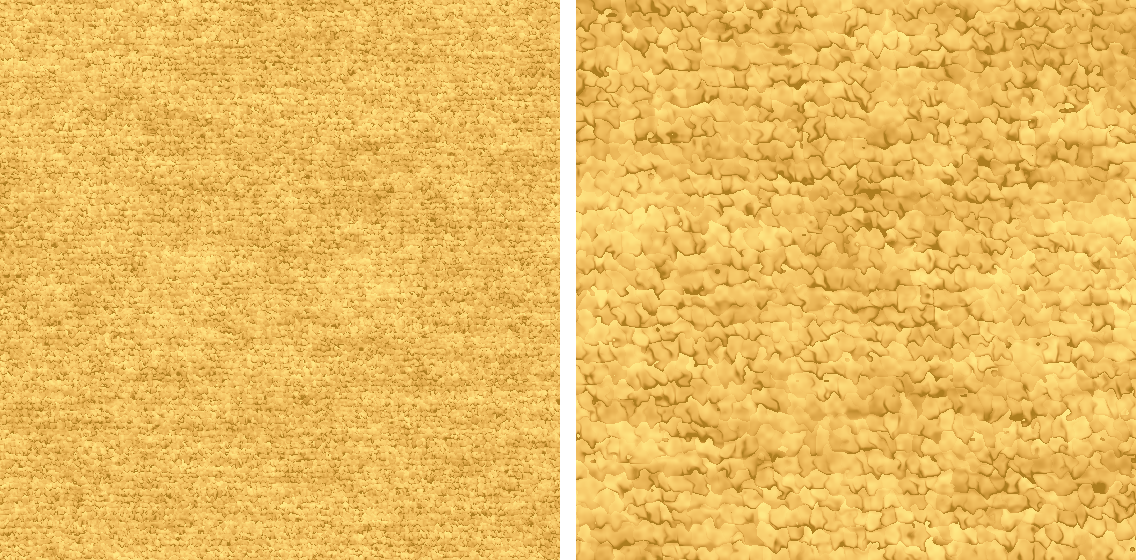
Left, the full canvas; right, a detail of the centre.
Reproduce this texture procedurally as a Shadertoy shader.

```glsl
float hash(vec2 p) {
    vec3 q = fract(p.xyx * 0.1031);
    q += dot(q, q.yzx + 33.33);
    return fract((q.x + q.y) * q.z);
}

float noise(vec2 p) {
    vec2 i = floor(p), f = fract(p);
    f = f * f * (3.0 - 2.0 * f);
    return mix(mix(hash(i), hash(i + vec2(1, 0)), f.x),
               mix(hash(i + vec2(0, 1)), hash(i + vec2(1, 1)), f.x), f.y);
}

// Leaning yarn tufts in rows: x = gap to neighbour, y = tone, z = height on the tuft
vec3 tufts(vec2 g) {
    vec2 cell = floor(g);
    float nearest = 9.0, second = 9.0, tone = 0.0, height = 0.0;
    for (int y = -1; y <= 1; y++)
    for (int x = -1; x <= 1; x++) {
        vec2 c = cell + vec2(x, y);
        vec2 jitter = vec2(hash(c), hash(c + 71.0)) - 0.5;
        vec2 d = g - c - 0.5 - jitter * vec2(0.9, 0.5);
        d.x += d.y * (1.2 * hash(c + 137.0) - 0.2);
        float reach = length(d * vec2(1.0, 1.15));
        if (reach < nearest) {
            second = nearest;
            nearest = reach;
            tone = hash(c + 211.0);
            height = d.y;
        } else {
            second = min(second, reach);
        }
    }
    return vec3(second - nearest, tone, height);
}

// Ochre at 0 through gold to pale yellow at 5
vec3 goldRamp(float level) {
    level = clamp(level, -1.3, 5.6);
    return vec3(0.79, 0.58, 0.21)
         + level * (vec3(0.075, 0.064, 0.066) - level * vec3(0.007, 0.001, 0.002));
}

void mainImage(out vec4 fragColor, in vec2 fragCoord) {
    vec2 uv = fragCoord / iResolution.y;

    // Wandering rows with frayed tuft outlines
    vec2 weave = uv * vec2(122.0, 92.0);
    weave.y += 0.6 * noise(uv * vec2(8.0, 37.0)) + 0.35 * noise(uv * vec2(45.0, 30.0) + 19.0);
    vec2 fray = vec2(noise(uv * 230.0 + 11.0), noise(uv * 230.0 + 63.0)) - 0.5;
    vec3 tuft = tufts(weave + 0.65 * fray);

    // Creases fade in and out, deepest beneath each tuft
    float crease = 1.0 - smoothstep(0.0, 0.4, tuft.x);
    float depth = smoothstep(0.25, 0.75, noise(uv * vec2(135.0, 120.0) + 31.0));
    depth *= 1.0 - smoothstep(-0.5, 0.6, tuft.z);
    float level = 3.15 - 4.6 * crease * depth;

    // Lit tops and uneven yarn tone
    level += 1.7 * (tuft.y - 0.5) + 1.7 * tuft.z;

    // Horizontal streaks, broad worn patches and fine fibres
    level += 1.3 * (noise(uv * vec2(11.0, 73.0) + 5.0) - 0.5);
    level += 1.4 * (noise(uv * vec2(33.0, 97.0) + 43.0) - 0.5);
    level += 0.9 * (noise(uv * vec2(6.0, 11.0) + 87.0) - 0.5);
    level += 1.9 * (noise(uv * 270.0) - 0.5);

    // Broken shadow lines between rows
    float rowGap = smoothstep(0.24, 0.5, abs(fract(weave.y + 0.5 * fray.y) - 0.5));
    level -= 1.7 * rowGap * smoothstep(0.45, 0.85, noise(uv * vec2(22.0, 71.0) + 29.0));

    fragColor = vec4(goldRamp(level), 1.0);
}
```
